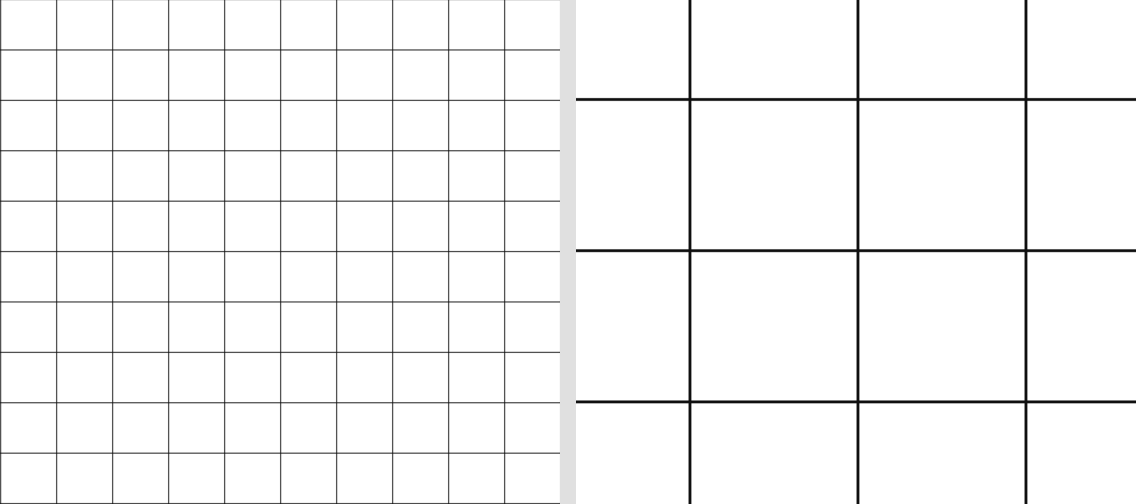
Left, the full canvas; right, a detail of the centre.
Write a Shadertoy shader that draws this pattern.

```glsl
const vec2  CELL_COUNT    = vec2(10.0, 10.0);         // whole repeats, so the canvas tiles
const float LINE_WIDTH    = 0.00187;                  // in canvas heights
const vec2  LINE_OFFSET   = vec2(0.0013, 0.00087);    // first line centres, in canvas heights
const float FILTER_RADIUS = 0.85;                     // edge softness, in pixels
const vec3  PAPER_COLOUR  = vec3(1.0);
const vec3  INK_COLOUR    = vec3(0.06);

// Distance to the nearest vertical (x) and horizontal (y) line
vec2 gridDistance(vec2 p, vec2 cellSize) {
    vec2 cell = fract((p - LINE_OFFSET) / cellSize + 0.5) - 0.5;
    return abs(cell) * cellSize;
}

// Filtered line coverage; keeps its total ink even when thinner than a pixel
vec2 lineCoverage(vec2 dist, float softness) {
    float halfWidth = 0.5 * LINE_WIDTH;
    return smoothstep(-softness, softness, dist + halfWidth)
         - smoothstep(-softness, softness, dist - halfWidth);
}

void mainImage(out vec4 fragColor, in vec2 fragCoord) {
    float pixel = 1.0 / iResolution.y;
    vec2 p = fragCoord * pixel;
    vec2 cellSize = iResolution.xy * pixel / CELL_COUNT;

    vec2 coverage = lineCoverage(gridDistance(p, cellSize), FILTER_RADIUS * pixel);

    // Union of both line directions
    float ink = 1.0 - (1.0 - coverage.x) * (1.0 - coverage.y);
    fragColor = vec4(mix(PAPER_COLOUR, INK_COLOUR, ink), 1.0);
}
```
